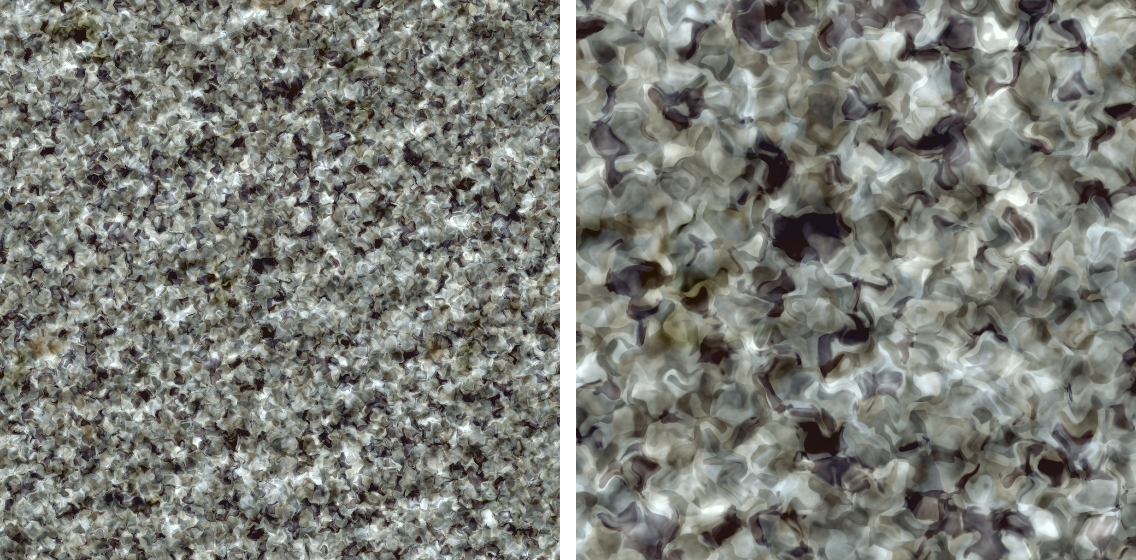
Left, the full canvas; right, a detail of the centre.
Give the GLSL for this texture, as a Shadertoy shader.

```glsl
// Rough-split granite: soft-edged Voronoi crystals at two sizes, dark mica and
// pale feldspar flecks from fractal noise, and slanting relief lit from above.
// All layers add up to one tone, which a dark-to-pale mineral ramp then colours.

vec3 hash(vec2 p) {
    vec3 q = fract(p.xyx * vec3(0.1031, 0.1030, 0.0973));
    q += dot(q, q.yzx + 33.33);
    return fract((q.xxy + q.yzz) * q.zyx);
}

float noise(vec2 p) {
    vec2 i = floor(p), f = fract(p);
    f = f * f * (3.0 - 2.0 * f);
    return mix(mix(hash(i).x, hash(i + vec2(1, 0)).x, f.x),
               mix(hash(i + vec2(0, 1)).x, hash(i + vec2(1, 1)).x, f.x), f.y);
}

float fbm(vec2 p) {
    float sum = 0.0, amplitude = 0.53;
    for (int i = 0; i < 4; i++) {
        sum += amplitude * noise(p);
        p = mat2(1.6, 1.2, -1.2, 1.6) * p + 17.3;
        amplitude *= 0.5;
    }
    return sum;
}

// Random tone (x) and tint (y) of the nearest crystals, blended at their borders
vec2 crystals(vec2 p) {
    vec2 cell = floor(p), sum = vec2(0);
    float total = 0.0;
    for (int y = -1; y <= 1; y++)
    for (int x = -1; x <= 1; x++) {
        vec2 id = cell + vec2(x, y);
        float weight = exp(-22.0 * length(id + hash(id).xy - p));
        sum += weight * hash(id + 71.7).xy;
        total += weight;
    }
    return sum / total - 0.5;
}

void mainImage(out vec4 fragColor, in vec2 fragCoord) {
    vec2 uv = fragCoord / iResolution.y;

    // Ragged crystal outlines
    vec2 warped = uv + 0.013 * (vec2(noise(uv * 95.0), noise(uv * 95.0 + 40.0)) - 0.5);
    vec2 coarse = crystals(warped * 72.0);
    vec2 fine = crystals(warped * 150.0 + 9.0);

    // Chipped surface, stretched along a slant
    vec2 slope = mat2(0.91, -0.42, 0.42, 0.91) * uv * vec2(9.0, 19.0);
    float relief = fbm(slope) - fbm(slope + vec2(0.08, 0.3));
    float broad = noise(uv * 6.0 + 3.0) - 0.5;

    // Mineral flecks
    float mica = smoothstep(0.57, 0.66, fbm(warped * 62.0 + 20.0) + 0.08 * broad);
    float feldspar = smoothstep(0.56, 0.69, fbm(warped * 48.0 + 80.0) + 0.25 * relief);

    float tone = 0.55 + 0.55 * coarse.x + 0.42 * fine.x;
    tone += 0.95 * (fbm(uv * 85.0 + 5.0) - 0.5) + 1.15 * relief + 0.1 * broad;
    tone += 0.26 * feldspar - 0.46 * mica;

    // Broken crevices that follow the slant
    float line = abs(fbm(slope * 0.55 + 31.0) - 0.5);
    float crevice = smoothstep(0.035, 0.0, line) * smoothstep(0.56, 0.8, noise(uv * 8.0 + 50.0));
    tone = clamp(tone - 0.28 * crevice, -0.22, 1.4);

    // Brown-black through olive grey to cool white
    vec3 color = mix(vec3(0.23, 0.21, 0.19), vec3(0.75, 0.78, 0.77), tone);
    color -= vec3(0.03, 0.0, 0.08) * max(tone * (1.0 - tone), 0.0);

    // Warm and cool crystals, mauve mica, olive crevices, rare rust
    color += (coarse.y + 0.5 * fine.y) * vec3(0.04, 0.005, -0.045);
    color += mica * vec3(0.005, -0.012, 0.025);
    color -= crevice * vec3(0.0, 0.0, 0.06);
    float rust = smoothstep(0.9, 0.98, noise(uv * 13.0 + 12.0)) * noise(uv * 70.0);
    color = mix(color, vec3(0.46, 0.33, 0.14), 0.6 * rust);

    fragColor = vec4(clamp(color, 0.0, 1.0), 1.0);
}
```
